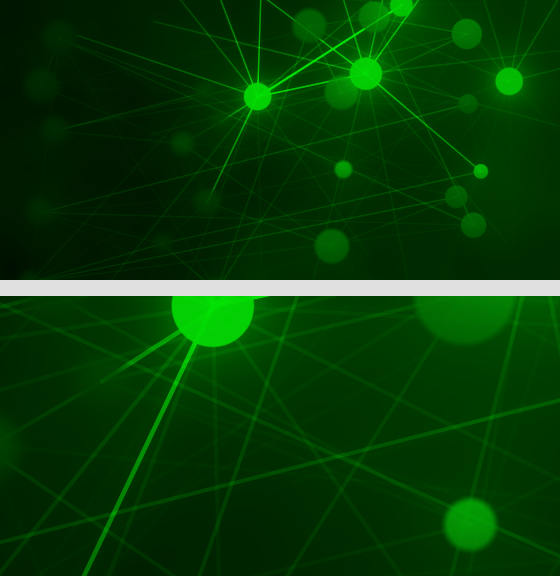
Top: the whole. Bottom: its middle third, enlarged.
Reproduce this background procedurally as a WebGL 2 fragment shader.

```glsl
#version 300 es
precision highp float;
uniform vec2 u_resolution;
out vec4 fragColor;

const float HUBS = 4.0;
const float NODES = 21.0;
const float SPOKES = 12.0;

float hash(vec2 p) {
  vec3 q = fract(p.xyx * vec3(0.1031, 0.1030, 0.0973));
  q += dot(q, q.yzx + 33.33);
  return fract((q.x + q.y) * q.z);
}

float valueNoise(vec2 p) {
  vec2 cell = floor(p), f = fract(p);
  f = f * f * (3.0 - 2.0 * f);
  vec2 e = vec2(0.0, 1.0);
  return mix(mix(hash(cell), hash(cell + e.yx), f.x),
             mix(hash(cell + e.xy), hash(cell + e.yy), f.x), f.y);
}

float clouds(vec2 p) {
  float sum = 0.0, weight = 0.55;
  for (int octave = 0; octave < 3; octave++) {
    sum += weight * valueNoise(p);
    p = p * 2.1 + 7.3;
    weight *= 0.5;
  }
  return sum;
}

// Bright hubs in the upper right half
vec2 hubPosition(float i) {
  return vec2(0.92 + 0.3 * i + 0.1 * sin(2.09 * i), 0.655 + 0.34 * fract(0.24 * i * i));
}

float hubRadius(float i) {
  return 0.049 + 0.01 * sin(2.09 * i);
}

// Evenly spread faint nodes with some jitter
vec2 nodePosition(float i) {
  vec2 jitter = vec2(hash(vec2(i, 3.0)), hash(vec2(i, 8.0))) - 0.5;
  return fract(vec2(0.3, 0.17) + i * vec2(0.7549, 0.5698)) * vec2(2.0, 1.0) + 0.12 * jitter;
}

float rightness(float x) {
  return smoothstep(0.4, 1.6, x);
}

// Thin line from a to b with a soft halo, dimming to endFade at b
float beam(vec2 p, vec2 a, vec2 b, float halfWidth, float endFade, float pixel) {
  vec2 ab = b - a;
  float t = clamp(dot(p - a, ab) / max(dot(ab, ab), 0.0001), 0.0, 1.0);
  float d = length(p - a - ab * t);
  float core = 1.0 - smoothstep(halfWidth - 0.5 * pixel, halfWidth + 0.7 * pixel, d);
  return (core + 0.1 * exp(-d / 0.012)) * mix(1.0, endFade, t);
}

float disc(float d, float radius, float blur) {
  return 1.0 - smoothstep(radius - blur, radius + blur, d);
}

float nodeWeb(vec2 p, float pixel) {
  float light = 0.0;
  for (float i = 0.0; i < NODES; i++) {
    vec2 a = nodePosition(i);
    for (float k = 0.0; k < 3.0; k++) {
      vec2 b = nodePosition(mod(i + 3.0 + k * (k + 1.0), NODES));
      float h = hash(vec2(i, 20.0 + k));
      float strength = mix(0.02, 0.17, h * h) * mix(0.6, 1.0, rightness(a.x));
      light += strength * beam(p, a, b, 0.0022, 0.5, pixel);
    }
  }
  return light;
}

float hubRays(vec2 p, float pixel) {
  float light = 0.0;
  for (float i = 0.0; i < HUBS; i++) {
    vec2 hub = hubPosition(i);
    float power = mix(1.0, 0.3, step(1.5, i));
    for (float j = 0.0; j < SPOKES; j++) {
      float h = hash(vec2(i + 5.0, j + 41.0));
      float angle = 0.7 + 0.5 * j + 0.35 * h;
      vec2 dir = vec2(cos(angle), sin(angle));
      float strength = mix(0.1, 0.5, smoothstep(0.0, 0.4, dir.y)) * mix(0.4, 1.0, h);
      light += power * strength * beam(p, hub, hub + dir * (0.55 + 0.4 * h), 0.0024, 0.35, pixel);
    }
    // Links to the next hubs and to one outlying node
    for (float j = i + 1.0; j < HUBS; j++) {
      light += mix(0.5, 0.1, step(0.5, i)) * step(j, 2.5) * beam(p, hub, hubPosition(j), 0.0026, 0.9, pixel);
    }
    light += 0.42 * beam(p, hub, nodePosition(16.0 + 2.0 * i), 0.0026, 0.6, pixel);
  }
  return light;
}

void main() {
  vec2 p = gl_FragCoord.xy / u_resolution.y;
  float pixel = 1.0 / u_resolution.y;

  // Hazy backdrop, darker to the left
  float light = mix(0.085, 0.175, smoothstep(0.0, 1.5, p.x));
  light += 0.09 * (clouds(p * 3.2 + 4.0) - 0.45);
  light += nodeWeb(p, pixel) + hubRays(p, pixel);

  // Translucent nodes, blurred on the left
  for (float i = 0.0; i < NODES; i++) {
    vec2 offset = p - nodePosition(i);
    float side = rightness(nodePosition(i).x);
    float spark = side * step(abs(mod(i, 7.0) - 4.0), 0.5);
    float h = hash(vec2(i, 60.0));
    float radius = mix(mix(0.028, 0.062, h), 0.026, spark);
    float level = mix(0.15 + side * mix(0.1, 0.32, h), 0.66, spark);
    float d = length(offset);
    float shade = level * (1.0 + 0.12 * offset.y / radius);
    light = mix(light, shade, 0.8 * disc(d, radius, 0.02 * (1.0 - side) + pixel));
    light += 0.12 * level * exp(-d / 0.07);
  }

  // Glowing hubs
  for (float i = 0.0; i < HUBS; i++) {
    float d = length(p - hubPosition(i));
    float radius = hubRadius(i);
    light += 0.05 * exp(-d * d / 0.06) + 0.17 * exp(-max(d - radius, 0.0) / 0.04);
    light = mix(light, 0.84 - 0.03 * i, 0.93 * disc(d, radius, pixel));
  }

  light = clamp(light, 0.04, 0.88);
  float tint = 0.012 * smoothstep(0.3, 0.55, light);
  fragColor = vec4(tint, light, tint, 1.0);
}
```
